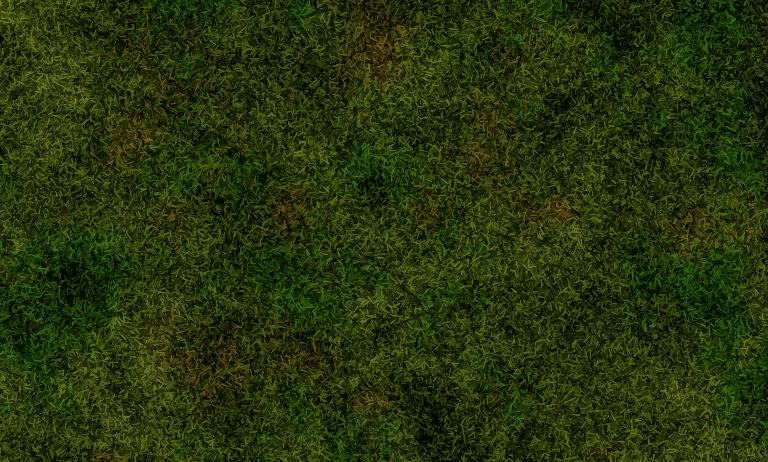
Write a Shadertoy shader that draws this texture.

```glsl
// Dark mossy lawn seen from above: short tangled blades over green, olive and brown patches.

const vec3 DEEP_SHADE = vec3(0.035, 0.065, 0.004);
const vec3 LIT_BLADE  = vec3(0.345, 0.425, 0.082);
const vec3 LUSH_TINT  = vec3(0.58, 1.00, 0.55);
const vec3 STRAW_TINT = vec3(1.12, 1.02, 1.25);
const vec3 EARTH_TINT = vec3(1.18, 0.82, 0.90);

const int   LAYERS      = 6;
const float CELL        = 0.0115;  // blade spacing, in canvas heights
const float HALF_LENGTH = 0.0085;
const float HALF_WIDTH  = 0.0015;

float hash(vec2 p) {
    vec3 q = fract(vec3(p.xyx) * 0.1031);
    q += dot(q, q.yzx + 33.33);
    return fract((q.x + q.y) * q.z);
}

vec2 hash2(vec2 p) {
    return vec2(hash(p), hash(p + 71.7));
}

float valueNoise(vec2 p) {
    vec2 i = floor(p), f = fract(p);
    f = f * f * (3.0 - 2.0 * f);
    float low  = mix(hash(i), hash(i + vec2(1, 0)), f.x);
    float high = mix(hash(i + vec2(0, 1)), hash(i + vec2(1, 1)), f.x);
    return mix(low, high, f.y);
}

float fbm(vec2 p) {
    float sum = 0.0, gain = 0.5;
    for (int i = 0; i < 5; i++) {
        sum += gain * valueNoise(p);
        p = mat2(0.8, 0.6, -0.6, 0.8) * p * 2.03 + 13.7;
        gain *= 0.55;
    }
    return sum / 1.055;
}

// Distance to a segment around the origin; y of the result runs -1..1 along it
vec2 bladeShape(vec2 p, float angle, float halfLength) {
    vec2 dir = vec2(cos(angle), sin(angle));
    float along = clamp(dot(p, dir), -halfLength, halfLength);
    return vec2(length(p - dir * along), along / halfLength);
}

// Lays one scattered layer of blades over under = (tone, hue)
vec2 bladeLayer(vec2 under, vec2 p, float seed, float lift, float pixel) {
    vec2 grid = p / CELL + seed * vec2(0.37, 0.61);
    vec2 home = floor(grid);
    for (int y = -1; y <= 1; y++)
    for (int x = -1; x <= 1; x++) {
        vec2 id = home + vec2(x, y);
        vec2 key = id + 200.0 + seed * 57.0;
        vec2 offset = (grid - id - hash2(key)) * CELL;
        vec2 look = hash2(key + 19.3);
        float halfLength = HALF_LENGTH * mix(0.45, 1.0, hash(key + 5.1));
        vec2 blade = bladeShape(offset, 6.2832 * hash(key + 41.9), halfLength);
        float width = HALF_WIDTH * (1.0 - 0.45 * blade.y);
        float cover = 1.0 - smoothstep(width - 0.5 * pixel, width + 0.5 * pixel, blade.x);
        float tone = look.x * 1.04 - 0.06 + lift + 0.10 * blade.y;
        under = mix(under, vec2(tone, look.y), cover);
    }
    return under;
}

void mainImage(out vec4 fragColor, in vec2 fragCoord) {
    float pixel = 1.0 / iResolution.y;
    vec2 p = fragCoord * pixel;

    // Tangled blades, upper layers a little brighter
    vec2 grass = vec2(0.08, 0.5);
    for (int i = 0; i < LAYERS; i++) {
        float level = float(i) / float(LAYERS - 1);
        grass = bladeLayer(grass, p, float(i) + 1.0, mix(-0.12, 0.06, level), pixel);
    }

    // Broad patches of light, lushness and bare earth
    float light = fbm(p * 6.0 + 3.0) - 0.5;
    float clump = fbm(p * 24.0 + 40.0) - 0.5;
    float strand = grass.y - 0.5;
    float lush  = smoothstep(0.48, 0.74, fbm(p * 5.0 + 17.0) + 0.20 * strand);
    float earth = smoothstep(0.56, 0.78, fbm(p * 7.5 + 61.0) - 0.22 * strand);
    float straw = smoothstep(0.04, 0.24, light - 0.10 * strand);
    float hollow = smoothstep(0.62, 0.80, fbm(p * 6.5 + 90.0));

    float tone = grass.x + 0.50 * light + 0.42 * clump - 0.30 * hollow;
    vec3 color = mix(DEEP_SHADE, LIT_BLADE, clamp(tone, -0.12, 1.2));
    color *= mix(vec3(1), STRAW_TINT, straw);
    color *= mix(vec3(1), LUSH_TINT, lush * (1.0 - 0.7 * straw));
    color *= mix(vec3(1), EARTH_TINT, earth * (1.0 - lush));

    fragColor = vec4(max(color, 0.0), 1.0);
}
```
